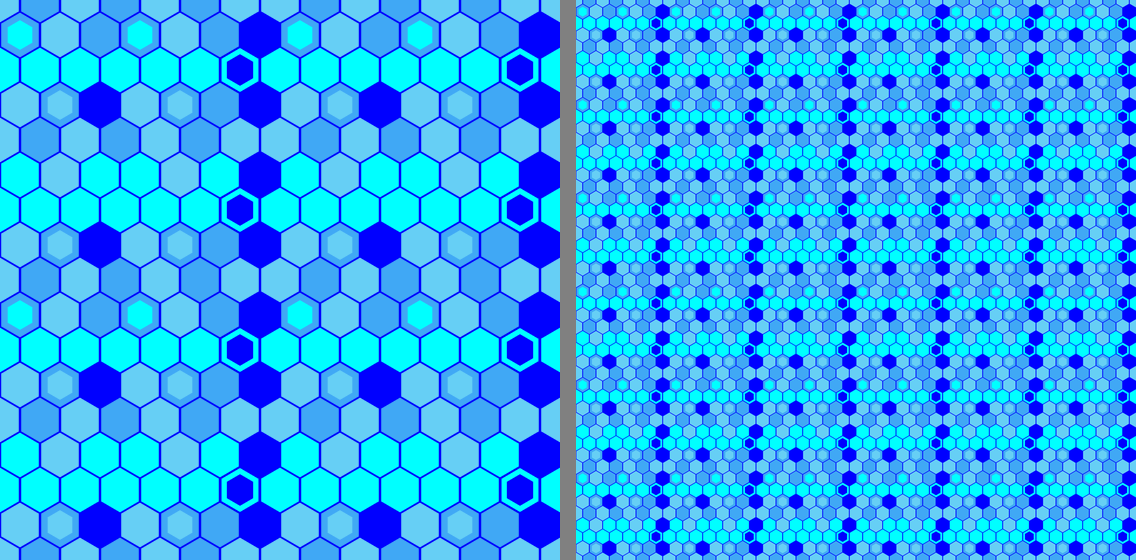
Left, the tile; right, the same tile 3 across and 3 down.
Write a Shadertoy shader that draws this pattern.

```glsl
// Honeycomb of pointed-top hexagons on deep blue, some with a smaller hexagon inset.
// Each pixel visits the nearest cell of the two adjacent rows; a 7 by 8 cell
// colouring rule repeats twice across and twice down, so the canvas tiles.

const vec3 DEEP = vec3(0.0, 0.0, 1.0);
const vec3 CYAN = vec3(0.0, 1.0, 1.0);
const vec3 PALE = vec3(0.4, 0.81, 0.96);
const vec3 MID = vec3(0.25, 0.66, 0.96);

// Hexagon radius measure, slightly narrowed so upright gaps are wider
float hexRadius(vec2 p) {
    p = abs(p);
    return max(p.x + 0.013, dot(p, vec2(0.504, 0.864)));
}

// Face and inset colours of a cell, with the radii of both
void cellStyle(int col, int row, out vec3 face, out vec3 inset, out vec2 radii) {
    int third = col % 3;
    radii = vec2(0.4825, 0.321);
    if (row % 4 == 0) {                       // alternating row
        face = col % 2 == 1 ? MID : PALE;
        inset = face;
    } else if (row % 4 == 2) {                // cyan row with one ring
        face = CYAN;
        inset = col == 6 ? DEEP : CYAN;
        if (col == 6) radii = vec2(0.475, 0.342);
    } else if (row % 4 == 3) {                // row with pale insets
        face = third == 0 ? PALE : MID;
        inset = third == 1 ? PALE : face;
        if (col == 2 || col == 6) face = inset = DEEP;
    } else {                                  // cyan insets, or solid cyan
        face = third == 1 ? PALE : (row == 5 ? CYAN : MID);
        inset = third == 0 ? CYAN : face;
        if (col == 6) face = inset = DEEP;
    }
}

void mainImage(out vec4 fragColor, in vec2 fragCoord) {
    vec2 uv = fragCoord / iResolution.xy;
    vec2 p = 14.0 * vec2(uv.x, 1.0 - uv.y);   // one unit per column, rows from the top
    float px = 14.0 / iResolution.y;
    vec3 color = DEEP;

    for (int i = 0; i < 2; i++) {
        float row = floor(p.y / 0.875) + float(i);
        float shift = 0.5 * mod(row, 2.0);    // odd rows sit half a cell over
        float col = floor(p.x - shift + 0.5);
        float d = hexRadius(p - vec2(col + shift, row * 0.875));

        vec3 face, inset;
        vec2 radii;
        cellStyle((int(col) + 14) % 7, int(row) % 8, face, inset, radii);
        vec2 cover = clamp((radii - d) / px + 0.5, 0.0, 1.0);
        color = mix(color, mix(face, inset, cover.y), cover.x);
    }
    fragColor = vec4(color, 1.0);
}
```
